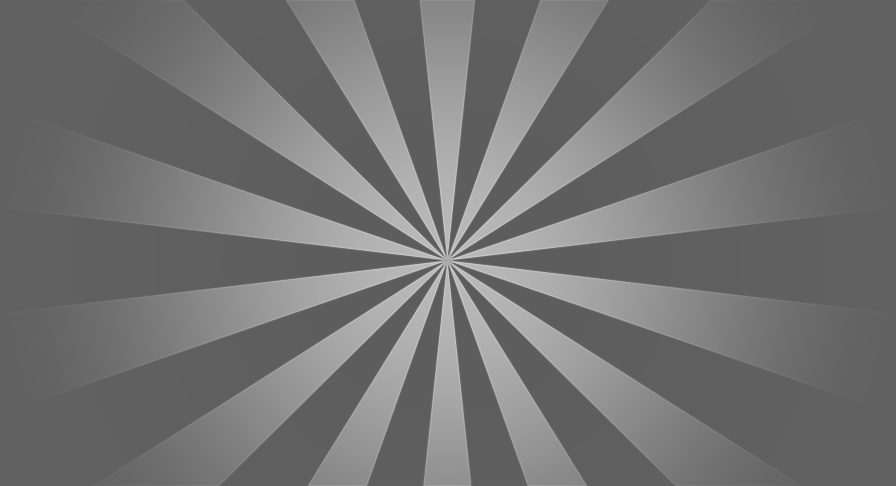
Write a Shadertoy shader that draws this background.

```glsl
// Grey sunburst: light rays with fine bright rims fading into a dark backdrop.

const float TAU = 6.2831853;
const vec2 CENTER = vec2(0.4993, 0.464);   // fraction of the canvas
const float RAY_COUNT = 14.0;
const float RAY_HALF_ANGLE = 0.1056;       // radians
const float FADE_RADIUS = 0.955;           // in canvas heights
const float HUB_RADIUS = 0.013;
const float RIM_WIDTH = 0.0028;
const float RIM_STRENGTH = 0.09;
const float SHADE_STRENGTH = 0.018;
const vec3 BACKDROP = vec3(0.38);
const vec3 RAY_LIGHT = vec3(0.725);
const vec3 HUB_COLOR = vec3(0.68);

// Signed distance to the nearest ray edge, positive inside a ray.
float rayDistance(vec2 p) {
    float sector = TAU / RAY_COUNT;
    float angle = atan(p.x, p.y);
    float offset = abs(angle - sector * round(angle / sector));
    return length(p) * sin(RAY_HALF_ANGLE - offset);
}

void mainImage(out vec4 fragColor, in vec2 fragCoord) {
    vec2 uv = fragCoord / iResolution.xy;
    vec2 p = (uv - CENTER) * vec2(iResolution.x / iResolution.y, 1.0);
    float pixel = 1.0 / iResolution.y;
    float radius = length(p);
    float glow = 1.0 - smoothstep(0.0, FADE_RADIUS, radius);

    // Backdrop, slightly deeper between the rays near the center
    vec3 color = BACKDROP - SHADE_STRENGTH * glow;

    // Rays with a radial fade
    float edge = rayDistance(p);
    float ray = smoothstep(-0.6 * pixel, 0.6 * pixel, edge);
    color = mix(color, mix(BACKDROP, RAY_LIGHT, glow), ray);

    // Bright rims along the ray sides and the canvas border
    float border = min(uv.y, 1.0 - uv.y);
    float rimDistance = min(abs(edge), border);
    float rim = 1.0 - smoothstep(0.0, RIM_WIDTH + 0.5 * pixel, rimDistance);
    float rimMask = smoothstep(-RIM_WIDTH - pixel, 0.0, edge);
    color += RIM_STRENGTH * rim * rimMask * sqrt(glow);

    // Small hub where the rays meet
    float hub = 1.0 - smoothstep(HUB_RADIUS - 2.0 * pixel, HUB_RADIUS + pixel, radius);
    color = mix(color, HUB_COLOR, 0.8 * hub);

    fragColor = vec4(color, 1.0);
}
```
